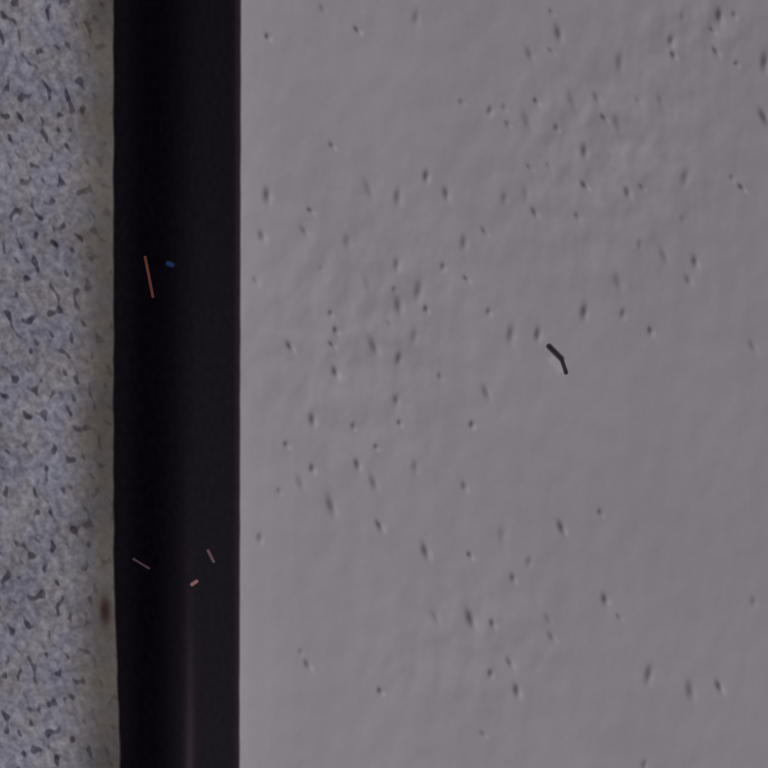
A Shadertoy shader for this texture:

```glsl
// A dark, rounded vertical trim between a strip of speckled plaster and a smooth
// painted wall. Gradient noise gives grain and relief; jittered cells scatter
// pits, gathered into a few worn patches, and segments add the scratches.

const vec3 WALL = vec3(0.500, 0.480, 0.500);
const vec3 PLASTER = vec3(0.425, 0.415, 0.450);
const vec3 PLASTER_SHADE = vec3(0.315, 0.295, 0.290);
const vec3 TRIM_CORE = vec3(0.026, 0.018, 0.036);
const vec3 TRIM_FACE = vec3(0.098, 0.086, 0.106);
const vec3 TRIM_RIM = vec3(0.200, 0.130, 0.165);
const float TRIM_LEFT = 0.148;
const float TRIM_RIGHT = 0.3125;
const float EDGE_SOFT = 0.0025;
const float PIT_CELLS = 34.0;
const float PIT_DEPTH = 0.17;
const float RELIEF = 0.045;
const vec2 LIGHT = vec2(0.0035, -0.0035);

vec2 hash2(vec2 p) {
    vec3 q = fract(p.xyx * vec3(0.1031, 0.1030, 0.0973));
    q += dot(q, q.yzx + 33.33);
    return fract((q.xx + q.yz) * q.zy);
}

float cornerSlope(vec2 cell, vec2 offset) {
    float angle = 6.2832 * hash2(cell).x;
    return dot(vec2(cos(angle), sin(angle)), offset);
}

float gradientNoise(vec2 p) {
    vec2 i = floor(p), f = fract(p);
    vec2 u = f * f * f * (f * (f * 6.0 - 15.0) + 10.0);
    vec2 e = vec2(1.0, 0.0);
    return mix(mix(cornerSlope(i, f), cornerSlope(i + e, f - e), u.x),
               mix(cornerSlope(i + e.yx, f - e.yx), cornerSlope(i + 1.0, f - 1.0), u.x), u.y);
}

float patchMask(vec2 p, vec2 center, vec2 size) {
    vec2 d = (p - center) / size;
    return exp(-dot(d, d));
}

// Soft stroke from a to b
float stroke(vec2 p, vec2 a, vec2 b, float width) {
    vec2 d = b - a;
    float t = clamp(dot(p - a, d) / dot(d, d), 0.0, 1.0);
    return 1.0 - smoothstep(width * 0.3, width * 1.3, length(p - a - d * t));
}

// Where the paint is worn
float wear(vec2 p) {
    float w = patchMask(p, vec2(0.80, 0.80), vec2(0.14, 0.14));
    w += patchMask(p, vec2(0.92, 0.97), vec2(0.07, 0.05));
    w += 0.75 * patchMask(p, vec2(0.47, 0.57), vec2(0.14, 0.17));
    w += 0.6 * patchMask(p, vec2(0.61, 0.16), vec2(0.11, 0.08));
    return min(w + 0.08, 1.0);
}

// Tall pits: a dark hollow with a lit lower-right lip
float pits(vec2 p) {
    vec2 cell = floor(p * PIT_CELLS);
    float shade = 0.0;
    for (int y = -1; y <= 1; y++)
    for (int x = -1; x <= 1; x++) {
        vec2 id = cell + vec2(x, y);
        vec2 r = hash2(id + 17.0), kind = hash2(id + 71.0);
        vec2 center = (id + 0.15 + 0.7 * r) / PIT_CELLS;
        float present = step(kind.x, 0.55 * wear(center));
        vec2 size = mix(vec2(0.0028, 0.0035), vec2(0.0050, 0.0125), kind.y * kind.y);
        vec2 d = p - center;
        d.x += d.y * (r.y - 0.3) * 0.6;
        float hollow = patchMask(d, vec2(0.0), size);
        float lip = patchMask(d, LIGHT * 1.6, size);
        shade += present * (0.3 + 0.7 * r.x) * (0.35 * lip - hollow);
    }
    return shade * PIT_DEPTH;
}

vec3 wallColor(vec2 p) {
    vec2 q = p * vec2(36.0, 24.0);
    vec2 tilt = LIGHT * 36.0;
    float bumps = gradientNoise(q - tilt) - gradientNoise(q + tilt);
    bumps += 0.5 * (gradientNoise(q * 2.3 - tilt) - gradientNoise(q * 2.3 + tilt));
    float tone = RELIEF * bumps * (0.25 + wear(p));
    tone += 0.012 * gradientNoise(p * vec2(9.0, 5.0)) + 0.006 * gradientNoise(p * 170.0);
    tone += 0.028 * exp(-(p.x - TRIM_RIGHT) / 0.05) - 0.014 * smoothstep(0.45, 1.0, p.x);
    tone += 0.012 * (1.0 - p.y) - 0.006;
    // Curved gouge
    float gouge = max(stroke(p, vec2(0.715, 0.549), vec2(0.731, 0.533), 0.0042),
                      stroke(p, vec2(0.731, 0.533), vec2(0.737, 0.515), 0.0032));
    float gougeLip = stroke(p, vec2(0.720, 0.532), vec2(0.729, 0.520), 0.007);
    return WALL + tone + pits(p) + 0.035 * gougeLip - 0.34 * gouge;
}

vec3 plasterColor(vec2 p) {
    vec2 q = vec2(p.x + 0.35 * p.y, p.y - 0.3 * p.x);
    float grain = gradientNoise(q * vec2(95.0, 75.0)) + 0.6 * gradientNoise(q * 165.0);
    float specks = smoothstep(0.18, 0.48, gradientNoise(q * vec2(85.0, 55.0) + 9.0));
    float shade = smoothstep(0.075, 0.140, p.x);
    vec3 color = mix(PLASTER, PLASTER_SHADE, shade);
    color += (0.11 * grain - 0.17 * specks) * (1.0 - 0.75 * shade);
    color += vec3(-0.012, 0.0, 0.025) * gradientNoise(p * 22.0) + 0.06 * gradientNoise(p * 11.0);
    float stain = patchMask(p, vec2(0.137, 0.205), vec2(0.007, 0.019));
    return mix(color, vec3(0.13, 0.075, 0.075), 0.75 * stain);
}

vec3 trimColor(vec2 p) {
    float low = 1.0 - p.y;
    float face = smoothstep(0.205, 0.270, p.x + 0.012 * low) * (0.65 + 0.5 * low);
    float leftRoll = 0.45 * (1.0 - smoothstep(0.155, 0.188, p.x));
    vec3 color = mix(TRIM_CORE, TRIM_FACE, max(face, leftRoll));
    color += TRIM_RIM * 0.45 * patchMask(p, vec2(0.247, -0.05), vec2(0.006, 0.24));
    color = mix(color, TRIM_RIM, 0.65 * smoothstep(0.302, 0.311, p.x));
    color += 0.012 * gradientNoise(p * vec2(150.0, 95.0));
    // Scratches and glints
    color += vec3(0.30, 0.17, 0.12) * stroke(p, vec2(0.189, 0.665), vec2(0.199, 0.614), 0.0025);
    color += vec3(0.08, 0.13, 0.26) * stroke(p, vec2(0.219, 0.657), vec2(0.224, 0.655), 0.004);
    color += vec3(0.38, 0.25, 0.24) * stroke(p, vec2(0.250, 0.239), vec2(0.256, 0.243), 0.003);
    color += vec3(0.24, 0.18, 0.18) * stroke(p, vec2(0.271, 0.283), vec2(0.278, 0.269), 0.0025);
    color += vec3(0.20, 0.16, 0.18) * stroke(p, vec2(0.174, 0.272), vec2(0.194, 0.260), 0.0022);
    return color;
}

void mainImage(out vec4 fragColor, in vec2 fragCoord) {
    vec2 p = fragCoord / iResolution.xy;
    float soft = max(EDGE_SOFT, 1.0 / iResolution.x);
    float wobble = 0.0015 * gradientNoise(vec2(3.0, p.y * 24.0));
    float left = TRIM_LEFT + 0.008 * smoothstep(0.3, 0.0, p.y) + wobble;
    float right = TRIM_RIGHT + 0.002 * (p.y - 0.5) + 0.4 * wobble;
    vec3 color = mix(plasterColor(p), trimColor(p), smoothstep(left - soft, left + soft, p.x));
    color = mix(color, wallColor(p), smoothstep(right - soft, right + soft, p.x));
    fragColor = vec4(clamp(color, 0.0, 1.0), 1.0);
}
```
